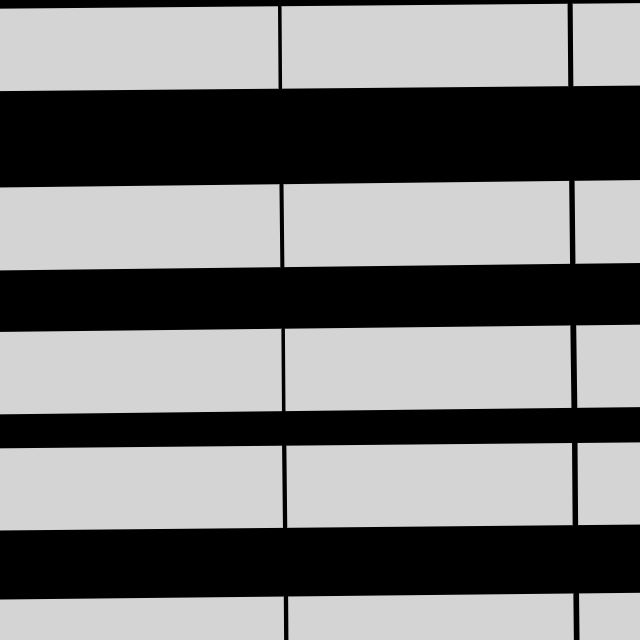
Give the GLSL for this pattern, as a Shadertoy shader.

```glsl
#define BAR_COLOR vec3(0.83)
#define GAP_COLOR vec3(0.0)
#define ROW_PITCH 0.2305
#define ROW_START 0.095
#define ROW_SWAY 0.034
#define BAR_HEIGHT 0.1305
#define COLUMN_PITCH 0.4538
#define COLUMN_START -0.017
#define SEAM_WIDTH 0.0058
#define TILT 0.0105
#define WEAR 0.004

// Signed random value in -1..1
float signedHash(vec2 p) {
    return 2.0 * fract(sin(dot(p, vec2(127.1, 311.7))) * 43758.55) - 1.0;
}

// Centre of a row, measured downwards; the spacing sways over four rows
float rowCenter(float row) {
    return ROW_START + row * ROW_PITCH + ROW_SWAY * sin(1.5708 * row - 0.68);
}

// Signed distance to the horizontal band of a row
float bandDistance(vec2 p, float row) {
    float tilt = TILT + 0.5 * WEAR * signedHash(vec2(row, 3.0));
    float height = BAR_HEIGHT + WEAR * signedHash(vec2(row, 7.0));
    float y = p.y + tilt * (p.x - 0.5);
    return abs(y - rowCenter(row)) - 0.5 * height;
}

// Signed distance to the nearest seam; seams widen to the right
float seamDistance(vec2 p, float row) {
    float x = p.x - TILT * p.y - COLUMN_START;
    float column = round(x / COLUMN_PITCH);
    float variation = signedHash(vec2(column, row));
    float width = SEAM_WIDTH * (0.7 + 0.35 * column + 0.2 * variation);
    float lean = WEAR * signedHash(vec2(row, column + 11.0)) * (p.y - rowCenter(row));
    return abs(x + lean - column * COLUMN_PITCH) - 0.5 * width;
}

void mainImage(out vec4 fragColor, in vec2 fragCoord) {
    // Canvas units with y running downwards
    vec2 p = fragCoord / iResolution.y;
    p.y = 1.0 - p.y;
    float row = round((p.y + TILT * (p.x - 0.5) - ROW_START) / ROW_PITCH);

    // Bars are bands cut by seams
    float d = max(bandDistance(p, row), -seamDistance(p, row));
    float coverage = clamp(0.5 - d * iResolution.y, 0.0, 1.0);
    fragColor = vec4(mix(GAP_COLOR, BAR_COLOR, coverage), 1.0);
}
```
